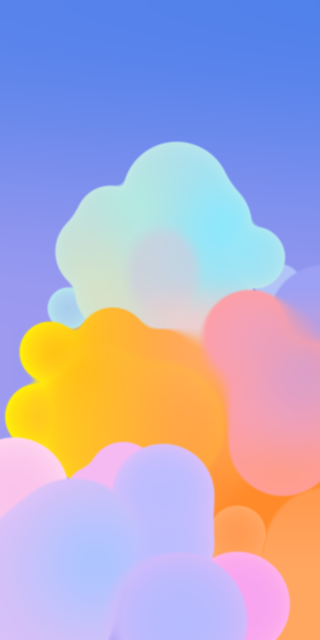
Reproduce this background procedurally as a Shadertoy shader.

```glsl
float ball(vec2 p, float x, float y, float r) {
    return length(p - vec2(x, y)) - r;
}

// Smooth union of two distances
float blend(float a, float b, float k) {
    float h = max(k - abs(a - b), 0.0) / k;
    return min(a, b) - h * h * k * 0.25;
}

// Coverage of a shape whose edge fades over the given width
float cover(float d, float soft) {
    float w = soft + 1.0 / iResolution.x;
    return 1.0 - smoothstep(-w, w, d);
}

// Soft spot of light
float glow(vec2 p, float x, float y, float r) {
    vec2 q = (p - vec2(x, y)) / r;
    return exp(-dot(q, q));
}

// Light gathered along the inside of an edge
float rim(float d, float width) {
    return exp(min(d, 0.0) / width);
}

vec3 sky(vec2 p) {
    vec3 c = mix(vec3(0.60, 0.60, 0.94), vec3(0.33, 0.51, 0.92), smoothstep(0.95, 2.0, p.y));
    return c + vec3(0.03, 0.01, 0.0) * (0.5 - p.x);
}

vec3 mintCloud(vec3 c, vec2 p) {
    float small = ball(p, 0.215, 1.036, 0.066);
    c = mix(c, mix(vec3(0.66, 0.79, 0.93), vec3(0.72, 0.91, 0.93), rim(small, 0.03)), cover(small, 0.002));
    float side = ball(p, 0.872, 1.102, 0.073);
    c = mix(c, vec3(0.70, 0.77, 0.97), cover(side, 0.003));

    float d = blend(ball(p, 0.552, 1.388, 0.169), ball(p, 0.638, 1.297, 0.149), 0.03);
    d = blend(d, ball(p, 0.346, 1.310, 0.110), 0.03);
    d = blend(d, ball(p, 0.300, 1.214, 0.127), 0.03);
    d = blend(d, ball(p, 0.794, 1.195, 0.097), 0.03);
    d = blend(d, ball(p, 0.365, 1.090, 0.130), 0.03);
    d = min(d, ball(p, 0.540, 1.090, 0.250));

    vec3 tint = mix(vec3(0.75, 0.87, 0.87), vec3(0.66, 0.88, 0.94), smoothstep(0.25, 0.75, p.x));
    tint = mix(tint, vec3(0.86, 0.89, 0.76), 0.8 * glow(p, 0.30, 1.05, 0.22));
    tint = mix(tint, vec3(0.54, 0.91, 0.99), 0.85 * glow(p, 0.70, 1.29, 0.16));
    tint = mix(tint, vec3(0.68, 0.93, 0.88), 0.6 * glow(p, 0.42, 1.37, 0.12));
    // Inner rosy bulb
    float bulb = length((p - vec2(0.51, 1.15)) * vec2(1.0, 0.82)) - 0.11;
    tint = mix(tint, vec3(0.81, 0.80, 0.87), 0.65 * cover(bulb, 0.025));
    tint = mix(tint, vec3(0.96, 0.80, 0.80), 0.85 * smoothstep(1.15, 0.98, p.y) * smoothstep(0.28, 0.6, p.x));
    tint = mix(tint, vec3(0.79, 0.94, 0.93), 0.45 * rim(d, 0.02));
    return mix(c, tint, cover(d, 0.002));
}

vec3 amberCloud(vec3 c, vec2 p) {
    float d = blend(ball(p, 0.156, 0.900, 0.095), ball(p, 0.352, 0.927, 0.112), 0.05);
    d = blend(d, ball(p, 0.120, 0.698, 0.104), 0.03);
    d = blend(d, ball(p, 0.508, 0.815, 0.157), 0.05);
    d = min(d, ball(p, 0.339, 0.698, 0.229));
    d = blend(d, ball(p, 0.625, 0.776, 0.157), 0.04);
    d = min(d, ball(p, 0.573, 0.620, 0.234));

    // Shadowed base below the main body
    float base = min(ball(p, 0.755, 0.440, 0.180), ball(p, 0.910, 0.310, 0.290));
    c = mix(c, vec3(1.0, 0.54, 0.16), cover(base, 0.002));

    vec3 tint = mix(vec3(1.0, 0.79, 0.10), vec3(1.0, 0.63, 0.29), smoothstep(0.08, 0.68, p.x));
    tint = mix(tint, vec3(1.0, 0.68, 0.42), 0.7 * glow(p, 0.66, 0.92, 0.17));
    tint = mix(tint, vec3(1.0, 0.55, 0.18), 0.8 * glow(p, 0.72, 0.44, 0.13));
    tint = mix(tint, vec3(1.0, 0.71, 0.04), 0.6 * glow(p, 0.22, 0.87, 0.10));
    // Front lobe over the upper bumps
    float lobe = blend(ball(p, 0.30, 0.72, 0.205), ball(p, 0.50, 0.67, 0.20), 0.06);
    tint = mix(tint, vec3(1.0, 0.75, 0.20), 0.4 * cover(lobe, 0.012) * rim(lobe, 0.07));
    tint = mix(tint, vec3(1.0, 0.95, 0.02), rim(d, 0.045) * smoothstep(0.34, 0.05, p.x));
    return mix(c, tint, cover(d, 0.002 + 0.04 * smoothstep(0.50, 0.68, p.x)));
}

vec3 roseCloud(vec3 c, vec2 p) {
    float back = ball(p, 1.015, 0.997, 0.175);
    c = mix(c, mix(vec3(0.72, 0.62, 0.88), vec3(0.61, 0.63, 0.96), smoothstep(0.97, 1.12, p.y)), cover(back, 0.004));
    float d = blend(ball(p, 0.781, 0.945, 0.149), ball(p, 0.885, 0.620, 0.170), 0.04);
    d = blend(d, ball(p, 0.898, 0.776, 0.190), 0.06);
    vec3 tint = mix(vec3(1.0, 0.61, 0.52), vec3(0.97, 0.63, 0.71), smoothstep(0.48, 0.72, p.y));
    tint = mix(tint, vec3(0.82, 0.62, 0.82), 0.85 * glow(p, 0.99, 0.86, 0.19));
    tint = mix(tint, vec3(1.0, 0.62, 0.62), 0.7 * rim(d, 0.06));
    float soft = 0.003 + 0.025 * glow(p, 0.66, 0.84, 0.13) + 0.05 * glow(p, 0.95, 1.0, 0.08);
    return mix(c, tint, cover(d, soft));
}

vec3 peachLobes(vec3 c, vec2 p) {
    float low = blend(ball(p, 0.742, 0.331, 0.089), ball(p, 0.742, 0.200, 0.095), 0.04);
    c = mix(c, mix(vec3(1.0, 0.60, 0.31), vec3(1.0, 0.66, 0.40), rim(low, 0.04)), cover(low, 0.002));
    float right = blend(ball(p, 1.021, 0.281, 0.195), ball(p, 0.964, 0.073, 0.210), 0.08);
    return mix(c, mix(vec3(1.0, 0.65, 0.38), vec3(1.0, 0.60, 0.30), smoothstep(0.2, 0.5, p.y)), cover(right, 0.006));
}

vec3 lilacClouds(vec3 c, vec2 p) {
    float d = ball(p, 0.742, 0.112, 0.164);
    c = mix(c, mix(vec3(0.97, 0.64, 0.94), vec3(1.0, 0.70, 0.92), rim(d, 0.04)), cover(d, 0.002));
    d = blend(ball(p, 0.385, 0.510, 0.109), ball(p, 0.286, 0.463, 0.078), 0.03);
    c = mix(c, vec3(0.96, 0.73, 0.95), cover(d, 0.002));
    d = ball(p, 0.045, 0.463, 0.170);
    c = mix(c, mix(vec3(0.98, 0.76, 0.92), vec3(1.0, 0.84, 0.94), rim(d, 0.06)), cover(d, 0.002));

    // Tall lobe, then the broad left lobe and the lowest one
    d = blend(ball(p, 0.510, 0.453, 0.160), ball(p, 0.500, 0.300, 0.170), 0.06);
    c = mix(c, mix(vec3(0.73, 0.74, 1.0), vec3(0.86, 0.75, 0.98), rim(d, 0.045)), cover(d, 0.002));
    d = blend(ball(p, 0.230, 0.290, 0.215), ball(p, 0.100, 0.120, 0.270), 0.08);
    vec3 tint = mix(vec3(0.86, 0.75, 0.97), vec3(0.68, 0.77, 1.0), glow(p, 0.30, 0.24, 0.23));
    tint = mix(tint, vec3(0.90, 0.77, 0.97), 0.6 * rim(d, 0.04) * smoothstep(0.40, 0.10, p.x));
    c = mix(c, tint, cover(d, 0.004 + 0.03 * smoothstep(0.32, 0.42, p.x)));
    d = ball(p, 0.560, 0.060, 0.213);
    tint = mix(vec3(0.71, 0.73, 1.0), vec3(0.83, 0.73, 0.98), rim(d, 0.06));
    return mix(c, tint, cover(d, 0.002 + 0.035 * smoothstep(0.55, 0.38, p.x)));
}

void mainImage(out vec4 fragColor, in vec2 fragCoord) {
    vec2 p = fragCoord / iResolution.xy * vec2(1.0, 2.0);
    vec3 c = mintCloud(sky(p), p);
    c = amberCloud(c, p);
    c = roseCloud(c, p);
    c = peachLobes(c, p);
    fragColor = vec4(lilacClouds(c, p), 1.0);
}
```
